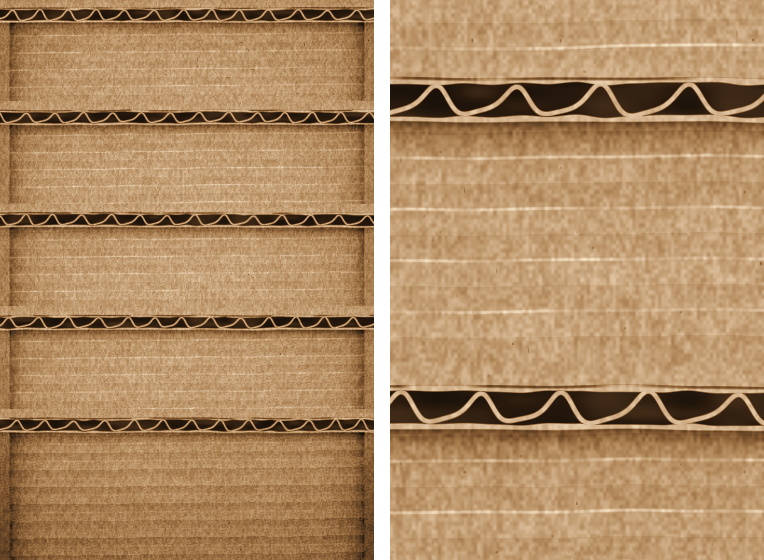
Left: the whole. Right: its middle third, enlarged.
A WebGL 2 fragment shader for this pattern:

```glsl
#version 300 es
precision highp float;
// Corrugated cardboard shelves: fluted edges over shadowed, ridged back panels.

uniform vec2 u_resolution;
out vec4 fragColor;

// Lengths are fractions of the canvas height, unless noted
const float ASPECT = 0.667;      // design width over height
const float SHELVES = 5.0;
const float PITCH = 0.1832;      // distance between shelves
const float FIRST = 0.0135;      // top of the first fluted edge
const float LIP = 0.0165;        // plain strip above each edge
const float EDGE = 0.0262;       // thickness of the fluted edge
const float LINER = 0.0034;      // thickness of its outer sheets
const float FLUTES = 13.0;       // waves across the canvas
const float FLUTE_HALF = 0.0014; // half thickness of the wavy sheet
const float RIDGES = 6.0;        // ridges per pitch
const float RIDGE_HALF = 0.0009;
const float SIDE = 0.026;        // side wall, fraction of the width
const float GRAIN = 1.9;         // paper grain contrast, in tones

// Tones from ink to cream
const vec3 TONES[8] = vec3[8](
  vec3(0.05, 0.04, 0.03), vec3(0.16, 0.10, 0.05),
  vec3(0.34, 0.23, 0.13), vec3(0.49, 0.33, 0.18),
  vec3(0.64, 0.47, 0.29), vec3(0.75, 0.60, 0.43),
  vec3(0.85, 0.73, 0.59), vec3(0.96, 0.89, 0.77));

float hash(vec2 p) {
  return fract(sin(dot(p, vec2(127.1, 311.7))) * 43758.5453);
}

float noise(vec2 p) {
  vec2 i = floor(p), f = fract(p);
  f = f * f * (3.0 - 2.0 * f);
  return mix(mix(hash(i), hash(i + vec2(1, 0)), f.x),
             mix(hash(i + vec2(0, 1)), hash(i + vec2(1, 1)), f.x), f.y);
}

vec3 ramp(float tone) {
  float t = clamp(tone, 0.0, 6.999);
  int i = int(t);
  return mix(TONES[i], TONES[i + 1], fract(t));
}

// Height of the wavy sheet inside an edge, skewed and uneven
float flute(float x, float shelf) {
  float drift = 1.6 * noise(vec2(x * 9.0, shelf * 7.3));
  float a = 6.28318 * (x / ASPECT * FLUTES + hash(vec2(shelf, 4.0))) + drift;
  float size = 0.0076 + 0.0025 * noise(vec2(x * 24.0, shelf + 31.0));
  return EDGE * 0.5 + size * sin(a + 0.65 * sin(a + 0.8));
}

void main() {
  vec2 uv = gl_FragCoord.xy / u_resolution;
  float aa = 1.0 / u_resolution.y;
  float x = uv.x * ASPECT, t = 1.0 - uv.y;
  float shelf = clamp(floor((t - FIRST + LIP) / PITCH), 0.0, SHELVES - 1.0);
  float wobble = 0.0018 * (noise(vec2(x * 22.0, shelf * 5.0)) - 0.5);
  float d = t - FIRST - shelf * PITCH + wobble;  // depth below the edge top

  // Paper grain: fine fibres, larger mottling and rare specks
  vec2 g = vec2(x, t);
  float fine = noise(g * vec2(520.0, 400.0)) - 0.5;
  float fibre = noise(g * vec2(330.0, 150.0) + 17.0) - 0.5;
  float mottle = noise(g * 34.0 + 5.0) - 0.5;
  float grain = GRAIN * (0.55 * fine + 0.45 * fibre) + 0.25 * mottle;
  float speck = smoothstep(0.94, 1.0, noise(g * 210.0 + 71.0));

  // Broad light, strongest in the middle
  vec2 c = vec2(uv.x - 0.5, t - 0.44);
  float light = 5.25 - 1.3 * c.x * c.x - 2.0 * c.y * c.y
              - 0.75 * smoothstep(0.72, 1.0, t);

  // Back panel with slightly tilted ridges
  float ridgePos = (d + 0.006 * uv.x) * RIDGES / PITCH
                 + 0.35 * (hash(vec2(shelf, 9.0)) - 0.5);
  float phase = fract(ridgePos) - 0.5;
  float ridgeDist = abs(phase) * PITCH / RIDGES;
  float line = 1.0 - smoothstep(RIDGE_HALF - aa, RIDGE_HALF + aa, ridgeDist);
  float worn = smoothstep(0.15, 0.7, noise(vec2(x * 45.0, floor(ridgePos) + shelf * 13.0)));
  float low = smoothstep(0.74, 0.84, t);
  float tone = light + 0.35 * phase * (1.0 + low);
  tone += line * (0.45 + 0.75 * worn) * mix(1.0, 0.45, low);

  // Shadows cast by the shelf above and by the side walls
  float wall = min(uv.x, 1.0 - uv.x) - SIDE;
  float below = max(d - EDGE, 0.0);
  tone -= 2.5 * exp(-below / 0.007) + 0.5 * exp(-below / 0.035);
  tone -= 1.7 * exp(-max(wall, 0.0) / 0.021) + 0.5 * exp(-max(wall, 0.0) / 0.08);

  // Side walls
  float wallTone = light - 0.75 - 0.5 * low - 1.5 * exp(-below / 0.006);
  tone = mix(wallTone, tone, smoothstep(-aa, aa, wall * ASPECT));

  // Plain lip above the edge
  float lip = 1.0 - smoothstep(-aa, aa, d);
  float lipTone = light - 0.15 + 0.3 * smoothstep(-LIP, 0.0, d);
  tone = mix(tone, lipTone, lip);
  tone += grain - 1.6 * speck;

  // Fluted edge: dark hollow, wavy sheet, two ragged liners
  float slope = (flute(x + 0.001, shelf) - flute(x - 0.001, shelf)) / 0.002;
  float waveDist = abs(d - flute(x, shelf)) / sqrt(1.0 + slope * slope);
  float wave = 1.0 - smoothstep(FLUTE_HALF - aa, FLUTE_HALF + aa, waveDist);
  float ragged = 0.0022 * (noise(vec2(x * 60.0, shelf * 3.0 + 40.0)) - 0.4);
  float toLiner = min(d - LINER - ragged, EDGE - LINER + ragged - d);
  float liner = 1.0 - smoothstep(-aa, aa, toLiner);
  float cream = 5.9 - 0.9 * low + 0.8 * grain;
  float hollow = 0.45 + 1.1 * noise(vec2(x * 40.0, d * 120.0 + shelf));
  float edgeTone = mix(hollow, cream, max(wave, liner));
  float gap = 1.0 - smoothstep(0.0003, 0.0012 + aa, abs(d - 0.0004));
  edgeTone -= 3.2 * gap * smoothstep(0.3, 0.6, noise(vec2(x * 28.0, shelf + 60.0)));
  float edgeMask = smoothstep(-aa, aa, d) * (1.0 - smoothstep(EDGE - aa, EDGE + aa, d));
  tone = mix(tone, edgeTone, edgeMask);

  fragColor = vec4(ramp(tone), 1.0);
}
```
